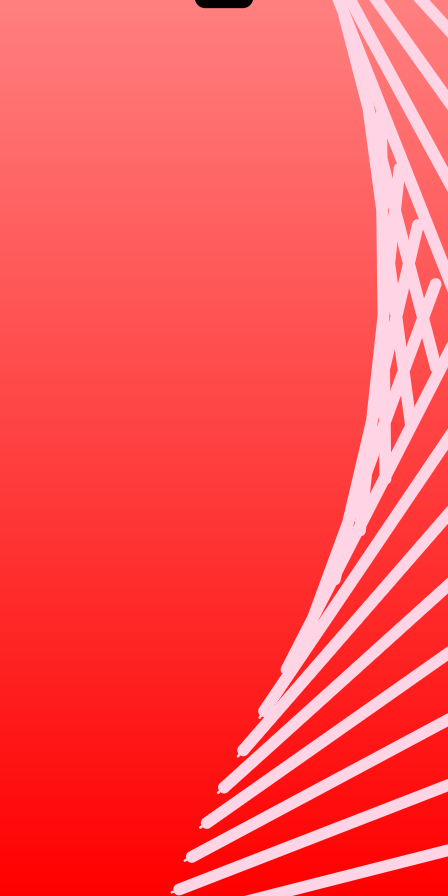
Give the GLSL for this background, as a Shadertoy shader.

```glsl
// A fan of pale rounded strokes turning along a rising axis over a red gradient.
// Each stroke is a capsule distance with a small tapered tip; their overlap
// forms a curved envelope. A dark rounded tab hangs from the top edge.

// All lengths are fractions of the canvas height.
const vec3 GRADIENT_BOTTOM = vec3(1.0, 0.0, 0.0);
const vec3 GRADIENT_TOP = vec3(1.0, 0.5, 0.5);
const vec3 STROKE_COLOR = vec3(1.0, 0.835, 0.9);
const vec3 TAB_COLOR = vec3(0.0);

const int FIRST_STROKE = -1;
const int LAST_STROKE = 16;
const vec2 FAN_START = vec2(0.3893, 0.0807);   // centre of stroke zero
const vec2 FAN_STEP = vec2(0.00384, 0.0588);   // centre shift per stroke
const float START_ANGLE = 21.2;                // degrees
const float ANGLE_STEP = 6.95;
const float HALF_LENGTH = 0.2031;
const float STROKE_RADIUS = 0.0066;
const float TIP_LENGTH = 0.0088;
const float TIP_RADIUS = 0.0014;

const vec2 TAB_CENTER = vec2(0.25, 1.013);
const vec2 TAB_HALF_SIZE = vec2(0.0326, 0.0221);
const float TAB_CORNER = 0.0117;

float segmentDistance(vec2 p, vec2 a, vec2 b) {
    vec2 ab = b - a;
    float t = clamp(dot(p - a, ab) / dot(ab, ab), 0.0, 1.0);
    return length(p - a - ab * t);
}

float roundedBox(vec2 p, vec2 halfSize, float corner) {
    vec2 q = abs(p) - halfSize + corner;
    return length(max(q, 0.0)) + min(max(q.x, q.y), 0.0) - corner;
}

float strokeDistance(vec2 p, float index) {
    vec2 center = FAN_START + FAN_STEP * index;
    float angle = radians(START_ANGLE + ANGLE_STEP * index);
    vec2 axis = vec2(cos(angle), sin(angle));
    vec2 lowerEnd = center - axis * HALF_LENGTH;
    vec2 upperEnd = center + axis * HALF_LENGTH;
    float body = segmentDistance(p, lowerEnd, upperEnd) - STROKE_RADIUS;
    float tip = segmentDistance(p, lowerEnd, lowerEnd - axis * TIP_LENGTH) - TIP_RADIUS;
    return min(body, tip);
}

// Antialiased coverage, one pixel wide
float coverage(float d) {
    return clamp(0.5 - d * iResolution.y, 0.0, 1.0);
}

void mainImage(out vec4 fragColor, in vec2 fragCoord) {
    vec2 p = fragCoord / iResolution.y;

    // Background gradient
    vec3 color = mix(GRADIENT_BOTTOM, GRADIENT_TOP, p.y);

    // Fan of strokes
    float fan = 1.0;
    for (int i = FIRST_STROKE; i <= LAST_STROKE; i++) {
        fan = min(fan, strokeDistance(p, float(i)));
    }
    color = mix(color, STROKE_COLOR, coverage(fan));

    // Top tab
    float tab = roundedBox(p - TAB_CENTER, TAB_HALF_SIZE, TAB_CORNER);
    color = mix(color, TAB_COLOR, coverage(tab));

    fragColor = vec4(color, 1.0);
}
```
